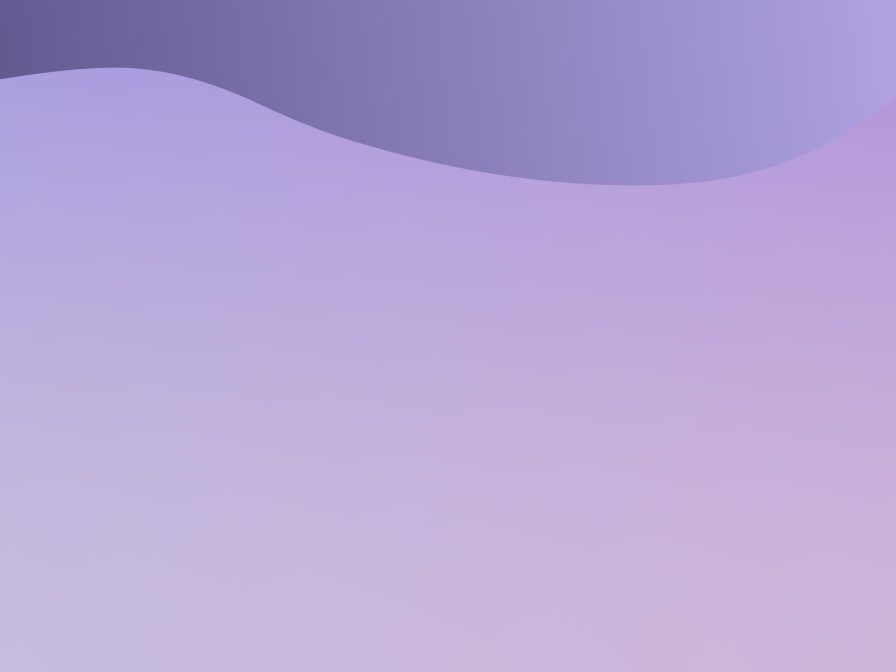
A Shadertoy shader for this background:

```glsl
// Cubic through two knots, each given as (x, depth, slope)
float hermite(float x, vec3 a, vec3 b) {
    float span = b.x - a.x;
    float t = clamp((x - a.x) / span, 0.0, 1.0);
    float s = 1.0 - t;
    return a.y * s * s * (1.0 + 2.0 * t) + b.y * t * t * (3.0 - 2.0 * t)
         + span * t * s * (a.z * s - b.z * t);
}

// Depth of the wave below the top edge
float waveDepth(float x) {
    vec3 knots[6] = vec3[6](
        vec3(0.0, 0.118, -0.21), vec3(0.13, 0.1007, 0.0),
        vec3(0.286, 0.1528, 0.62), vec3(0.39, 0.2083, 0.41),
        vec3(0.71, 0.276, 0.0), vec3(1.0, 0.1424, -1.15));
    float depth = knots[0].y;
    for (int i = 0; i < 5; i++) {
        if (x >= knots[i].x) depth = hermite(x, knots[i], knots[i + 1]);
    }
    return depth;
}

void mainImage(out vec4 fragColor, in vec2 fragCoord) {
    vec2 uv = fragCoord / iResolution.xy;
    float depth = 1.0 - uv.y;

    // Lilac field, deeper toward the top and pinker toward the right
    vec3 field = mix(vec3(0.79, 0.722, 0.86), vec3(0.66, 0.58, 0.865), pow(uv.y, 1.6));
    field += (uv.x - 0.5) * vec3(0.03, -0.03, -0.015);

    // Violet band with a slightly slanted gradient
    float shade = clamp(uv.x - 0.08 * depth, 0.0, 1.0);
    vec3 band = mix(vec3(0.385, 0.355, 0.565), vec3(0.69, 0.635, 0.89), shade);

    // Smooth wave edge, with distance corrected for its slope
    float e = 0.002;
    float slope = (waveDepth(uv.x + e) - waveDepth(uv.x - e)) / (2.0 * e);
    slope *= iResolution.y / iResolution.x;
    float edge = (waveDepth(uv.x) - depth) / sqrt(1.0 + slope * slope);
    float cover = clamp(edge * iResolution.y + 0.5, 0.0, 1.0);

    fragColor = vec4(mix(field, band, cover), 1.0);
}
```
